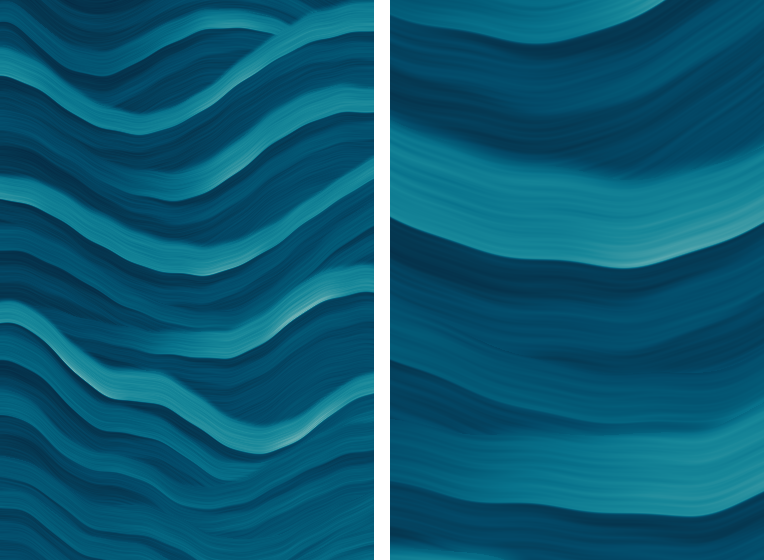
Left: the whole. Right: its middle third, enlarged.
This background is drawn by a WebGL 2 fragment shader. Its source:

```glsl
#version 300 es
precision highp float;
// Painted ocean waves: eleven brushed teal ribbons sweeping over deep blue troughs.

uniform vec2 u_resolution;
out vec4 outColor;

const float PI = 3.14159;
const int RIBBONS = 11;

// Lower edge of each ribbon: left height, trough height, trough x, right crest height.
const vec4 CURVE[RIBBONS] = vec4[](
  vec4(0.06, 0.203, 0.26, 0.075), vec4(0.205, 0.36, 0.37, 0.085),
  vec4(0.35, 0.537, 0.47, 0.30), vec4(0.535, 0.738, 0.53, 0.43),
  vec4(0.67, 0.88, 0.58, 0.56), vec4(0.87, 0.96, 0.60, 0.785),
  vec4(0.865, 1.215, 0.70, 1.04), vec4(0.967, 1.293, 0.66, 1.15),
  vec4(1.113, 1.365, 0.56, 1.20), vec4(1.28, 1.53, 0.65, 1.35),
  vec4(1.36, 1.60, 0.60, 1.45));

// Trough-to-crest span, ribbon width, left tone, right tone.
const vec4 STYLE[RIBBONS] = vec4[](
  vec4(0.36, 0.07, 2.8, 4.7), vec4(0.63, 0.085, 4.6, 5.0),
  vec4(0.50, 0.09, 2.3, 5.0), vec4(0.70, 0.09, 4.7, 5.0),
  vec4(0.60, 0.07, 2.8, 3.0), vec4(0.38, 0.085, 2.2, 5.3),
  vec4(0.38, 0.09, 5.2, 5.3), vec4(0.45, 0.08, 3.4, 4.0),
  vec4(0.50, 0.08, 3.5, 3.2), vec4(0.50, 0.09, 3.0, 3.4),
  vec4(0.50, 0.06, 3.2, 3.6));

// Tones from navy to pale foam.
const vec3 PALETTE[8] = vec3[](
  vec3(0.02, 0.16, 0.26), vec3(0.02, 0.22, 0.32), vec3(0.01, 0.29, 0.41),
  vec3(0.01, 0.36, 0.47), vec3(0.03, 0.45, 0.55), vec3(0.09, 0.53, 0.60),
  vec3(0.25, 0.61, 0.65), vec3(0.58, 0.76, 0.75));

vec3 toneColor(float tone) {
  float t = clamp(tone, 0.0, 6.999);
  int k = int(t);
  return mix(PALETTE[k], PALETTE[k + 1], fract(t));
}

vec2 hash2(vec2 p) {
  vec3 q = fract(p.xyx * vec3(0.1031, 0.1030, 0.0973));
  q += dot(q, q.yzx + 33.33);
  return fract((q.xx + q.yz) * q.zy);
}

// Cellular noise: distance to the nearest scattered point.
float cellular(vec2 p) {
  vec2 cell = floor(p);
  float nearest = 4.0;
  for (int j = -1; j <= 1; j++)
    for (int i = -1; i <= 1; i++) {
      vec2 c = cell + vec2(i, j);
      nearest = min(nearest, distance(p, c + hash2(c)));
    }
  return nearest;
}

// Eased progress along one slope; shelf adds a step halfway.
float slopeEase(float t, float shelf) {
  float s = sin(PI * t);
  return 0.5 - 0.5 * cos(PI * t) + s * s * (0.1 + shelf * sin(2.0 * PI * t));
}

float edgeHeight(float x, vec4 curve, float span, float shelf) {
  if (x < curve.z) return mix(curve.x, curve.y, slopeEase(x / curve.z, shelf));
  return mix(curve.y, curve.w, slopeEase((x - curve.z) / span, 0.0));
}

// Band just above depth 0: soft upper side, crisp lower side.
float bandMask(float depth, float width, float crisp) {
  return smoothstep(-width, -0.72 * width, depth) * (1.0 - smoothstep(-crisp, crisp, depth));
}

// Shadow water below an edge, with one faint inner band.
float shadowTone(vec2 p, float depth, float id) {
  float inner = 0.06 + 0.025 * sin(5.0 * p.x + 2.0 * id);
  float tone = 0.55 + 0.9 * smoothstep(0.1, 0.9, p.x) + 5.0 * clamp(depth, 0.0, 0.16);
  tone += 0.8 * smoothstep(1.1, 1.5, p.y);
  return tone + 0.8 * bandMask(depth - inner, 0.055, 0.005);
}

// Lit ribbon, brightest at its lower rim, with patches of foam.
float ribbonTone(float x, float rise, vec2 ends, float id) {
  float tone = mix(ends.x, ends.y, smoothstep(0.2, 0.65, x));
  float patches = smoothstep(0.2, 1.0, sin(10.8 * x + 1.3 - 2.2 * step(5.0, id)));
  float foam = patches * rise * rise * smoothstep(4.0, 5.0, tone);
  return tone - 0.7 * (1.0 - rise) + 1.2 * foam;
}

void main() {
  // Width spans 0 to 1, height spans 0 to 1.5 downward.
  vec2 uv = gl_FragCoord.xy / u_resolution;
  vec2 p = vec2(uv.x, 1.5 * (1.0 - uv.y));
  float crisp = 0.001 + 0.8 / u_resolution.x;

  // Water above the first ribbon
  float depth = p.y - edgeHeight(p.x, CURVE[0], STYLE[0].x, 0.0) + 0.16;
  float tone = shadowTone(p, depth, -1.0);
  vec2 flow = vec2(p.x, depth);

  // Ribbons from top to bottom, each with the shadow it casts
  for (int i = 0; i < RIBBONS; i++) {
    float id = float(i);
    vec4 style = STYLE[i];
    float wobble = 0.0015 * (sin(37.0 * p.x + 3.0 * id) + sin(61.0 * p.x + id));
    depth = p.y - edgeHeight(p.x, CURVE[i], style.x, 0.22 * step(6.0, id)) + wobble;
    float width = style.y * (0.95 + 0.2 * sin(6.0 * p.x + 1.9 * id));
    float rise = clamp(1.0 + depth / width, 0.0, 1.0);
    tone = mix(tone, ribbonTone(p.x, rise, style.zw, id), bandMask(depth, width, crisp));
    tone = mix(tone, shadowTone(p, depth, id), smoothstep(-crisp, crisp, depth));
    if (depth > -0.85 * width) flow = vec2(p.x, depth + 3.7 * id);
  }

  // Bristle strokes stretched along the flow
  float bristles = cellular(flow * vec2(5.0, 130.0)) + 0.7 * cellular(flow * vec2(9.0, 240.0));
  float sweep = sin(90.0 * flow.y + 4.0 * p.x) + sin(53.0 * flow.y - 7.0 * p.x);
  tone += 0.65 * (bristles - 0.75) + 0.09 * sweep;
  outColor = vec4(toneColor(tone), 1.0);
}
```
